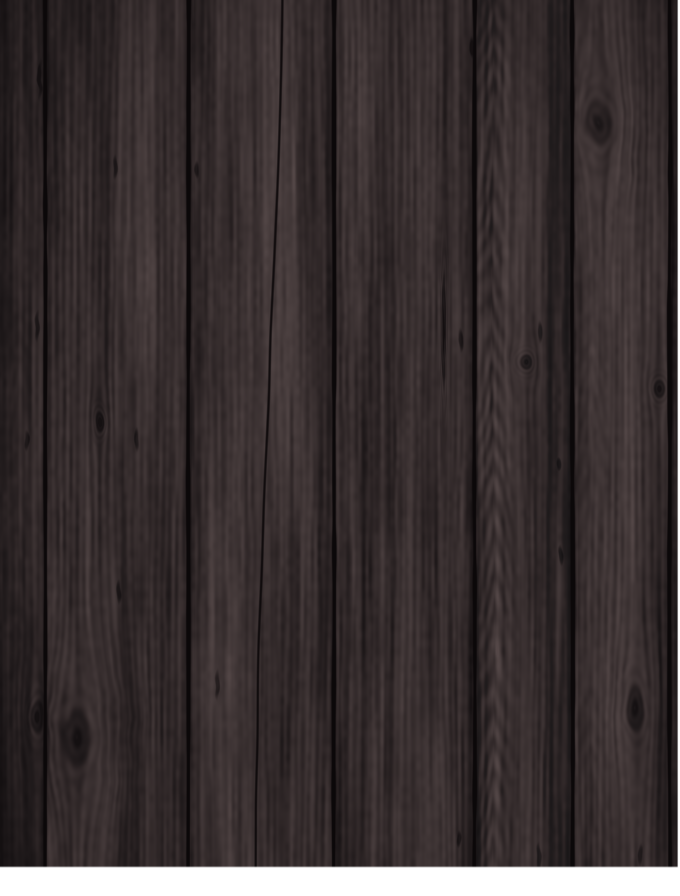
A WebGL 2 fragment shader for this texture:

```glsl
#version 300 es
precision highp float;

uniform vec2 u_resolution;
out vec4 outColor;

// Colours
const vec3 GAP_COLOR = vec3(0.045, 0.03, 0.035);
const vec3 DARK_WOOD = vec3(0.07, 0.05, 0.055);
const vec3 LIGHT_WOOD = vec3(0.295, 0.25, 0.25);
const vec3 COOL_STAIN = vec3(0.12, 0.12, 0.125);
const vec3 MARGIN_COLOR = vec3(1.0);

// Layout, as fractions of the canvas
const float PANEL_RIGHT = 0.9966;
const float PANEL_BOTTOM = 0.0325;
const float ASPECT = 0.758;
const int GAPS = 6;
const float GAP_X[GAPS] = float[](0.067, 0.277, 0.491, 0.698, 0.842, 0.985);
const float GAP_HALF_WIDTH = 0.0029;
const float CRACK_HALF_WIDTH = 0.0017;

// Character of each plank
const float PLANK_TONE[7] = float[](-0.08, -0.03, 0.02, 0.03, -0.07, 0.04, -0.15);
const float FIGURE[7] = float[](0.2, 0.2, 0.1, 0.05, 0.9, 0.3, 0.0);

// Grain
const float BASE_TONE = 0.62;
const float LINE_COUNT = 92.0;
const float LINE_DEPTH = 0.10;
const float STREAK_DEPTH = 0.42;
const float FIBRE_DEPTH = 0.30;
const float STAIN_DEPTH = 0.50;
const vec2 NICK_GRID = vec2(8.0, 7.0);
const float NICK_CHANCE = 0.3;

// Knots and splits: centre, radii
const int KNOTS = 8;
const vec4 KNOT[KNOTS] = vec4[](
  vec4(0.112, 0.177, 0.030, 0.040), vec4(0.881, 0.863, 0.021, 0.031),
  vec4(0.935, 0.210, 0.014, 0.032), vec4(0.773, 0.596, 0.010, 0.010),
  vec4(0.055, 0.200, 0.011, 0.022), vec4(0.146, 0.529, 0.007, 0.014),
  vec4(0.970, 0.566, 0.010, 0.012), vec4(0.653, 0.629, 0.004, 0.075));

float hash(vec2 p) {
  return fract(sin(dot(p, vec2(127.1, 311.7))) * 43758.5453);
}

float noise(vec2 p) {
  vec2 i = floor(p), f = fract(p);
  f = f * f * (3.0 - 2.0 * f);
  return mix(mix(hash(i), hash(i + vec2(1, 0)), f.x),
             mix(hash(i + vec2(0, 1)), hash(i + vec2(1, 1)), f.x), f.y);
}

int plankAt(float x) {
  int id = 0;
  for (int i = 0; i < GAPS; i++) id += x > GAP_X[i] ? 1 : 0;
  return id;
}

// Coverage of a band of given half width, with a soft edge
float band(float d, float halfWidth, float soft) {
  return 1.0 - smoothstep(halfWidth - soft, halfWidth + soft, abs(d));
}

// Small vertical splits scattered on a jittered grid
float nicks(vec2 uv) {
  vec2 cell = floor(uv * NICK_GRID);
  float seed = hash(cell + 3.7);
  vec2 centre = (cell + 0.3 + 0.4 * vec2(hash(cell), hash(cell + 9.1))) / NICK_GRID;
  vec2 radii = vec2(0.0045, mix(0.008, 0.028, hash(cell + 5.3)));
  vec2 q = (uv - centre) / radii;
  q.x += 0.8 * (noise(uv * vec2(20.0, 90.0)) - 0.5);
  return step(seed, NICK_CHANCE) * (1.0 - smoothstep(0.35, 1.0, length(q)));
}

float woodTone(vec2 uv, int id) {
  float seed = float(id) * 17.3;
  float x = uv.x + 0.006 * (noise(vec2(uv.x * 9.0 + seed, uv.y * 3.0)) - 0.5);
  float knotShade = 0.0;

  // Grain parts around the knots
  for (int i = 0; i < KNOTS; i++) {
    if (plankAt(KNOT[i].x) != id) continue;
    vec2 d = uv - KNOT[i].xy;
    vec2 q = d / KNOT[i].zw;
    q.x += 0.5 * (noise(uv * 40.0) - 0.5);
    float r = length(q);
    x -= d.x * 0.85 * exp(-0.3 * dot(q * vec2(1.0, 0.6), q));
    knotShade += 0.48 * (1.0 - smoothstep(0.25, 1.15, r));
    knotShade += 0.13 * sin(r * 11.0) * exp(-0.6 * r * r);
  }

  // Straight lines, streaks, fibres and broad stains
  float drift = noise(vec2(x * 22.0 + seed, uv.y * 1.6));
  float lines = sin(6.2832 * LINE_COUNT * x + 9.0 * drift);
  float streaks = noise(vec2(x * 75.0 + seed, uv.y * 2.5));
  float fibres = noise(vec2(x * 210.0, uv.y * 14.0 + seed));
  float stain = noise(vec2(x * 13.0 + seed, uv.y * 2.2 + seed));
  float rough = noise(uv * vec2(130.0, 110.0));

  // Nested arches along the heart of the plank
  float axis = (id > 0 ? GAP_X[id - 1] : 0.0) + 0.027;
  float dx = x - axis;
  float arch = sin(150.0 * uv.y + 330.0 * abs(dx) + 8.0 * noise(uv * vec2(30.0, 9.0)));
  float figure = FIGURE[id] * arch * exp(-pow(dx / 0.024, 2.0));

  return BASE_TONE + PLANK_TONE[id] + LINE_DEPTH * lines * (0.3 + drift)
    + STREAK_DEPTH * (streaks - 0.5) + FIBRE_DEPTH * (fibres - 0.5)
    + STAIN_DEPTH * (stain - 0.5) + 0.12 * (rough - 0.5)
    + 0.16 * figure - knotShade - 0.45 * nicks(uv);
}

void main() {
  vec2 uv = gl_FragCoord.xy / u_resolution;
  float soft = 1.0 / u_resolution.x;
  int id = plankAt(uv.x);
  float tone = woodTone(uv, id);

  // Gaps with worn edges, shaded on both sides and lit on the right rim
  float gap = 0.0;
  for (int i = 0; i < GAPS; i++) {
    float wear = noise(vec2(uv.y * 26.0, float(i) * 7.0));
    float d = uv.x - GAP_X[i] - 0.0016 * (noise(vec2(uv.y * 6.0, float(i))) - 0.5);
    gap = max(gap, band(d, GAP_HALF_WIDTH * (0.75 + 0.5 * wear), soft));
    tone -= 0.22 * exp(-abs(d) / 0.007);
    tone += 0.16 * wear * band(d - 0.0065, 0.001, soft);
  }

  // One long leaning crack
  float crackX = 0.377 + 0.039 * smoothstep(0.12, 1.05, uv.y)
    + 0.003 * (noise(vec2(uv.y * 11.0, 2.0)) - 0.5);
  float crack = band(uv.x - crackX, CRACK_HALF_WIDTH, soft);
  gap = max(gap, 0.9 * crack);

  // Light falls off towards the corners
  vec2 fromLight = (uv - vec2(0.57, 0.45)) * vec2(ASPECT, 1.0);
  tone *= 1.08 - 0.75 * dot(fromLight, fromLight);

  vec3 color = mix(DARK_WOOD, LIGHT_WOOD, clamp(tone, 0.0, 1.15));
  float cool = smoothstep(0.55, 0.15, tone) * (0.2 + 0.5 * FIGURE[id]);
  color = mix(color, COOL_STAIN, cool * 0.6);
  color = mix(color, GAP_COLOR, gap);

  float panel = smoothstep(-soft, soft, PANEL_RIGHT - uv.x)
    * smoothstep(-soft, soft, uv.y - PANEL_BOTTOM);
  outColor = vec4(mix(MARGIN_COLOR, color, panel), 1.0);
}
```
